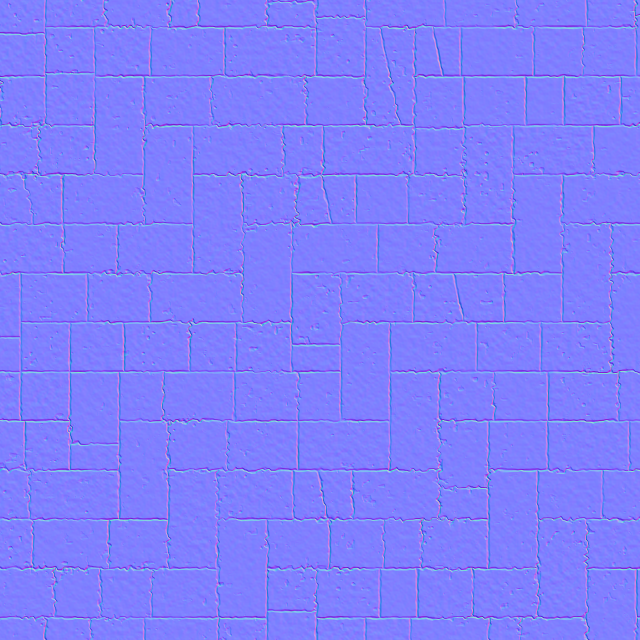
Reproduce this texture map procedurally as a WebGL 1 fragment shader.

```glsl
precision highp float;
uniform vec2 u_resolution;

#define ROWS 13.0          // courses of stone over the canvas height
#define STRIP 6.5          // cells from one upright stone to the next in a course
#define JOINT_WIDTH 0.034  // half width of a joint, in cells
#define JOINT_DEPTH 0.0019 // depth of a joint, in canvas units
#define EDGE_WOBBLE 0.09   // raggedness of worn edges, in cells
#define GRAIN_DEPTH 0.0005
#define PIT_DEPTH 0.0013
#define CRACKED 0.012      // share of stones with a slanted crack
#define SAMPLE_STEP 0.0006 // spacing of the slope samples

float hash(vec2 p) {
  return fract(sin(dot(p, vec2(127.1, 311.7))) * 43758.5453);
}

float noise(vec2 p) {
  vec2 i = floor(p), f = fract(p);
  f = f * f * (3.0 - 2.0 * f);
  return mix(mix(hash(i), hash(i + vec2(1.0, 0.0)), f.x),
             mix(hash(i + vec2(0.0, 1.0)), hash(i + vec2(1.0, 1.0)), f.x), f.y);
}

// Distance to the nearest joint; upright stones step down diagonally
// between runs of level stones of random length.
float jointDistance(vec2 p, out vec2 id) {
  float row = floor(p.y);
  float x = p.x - row;
  float strip = floor(x / STRIP);
  vec2 q = vec2(x - strip * STRIP, p.y - row);
  vec2 lo, hi;
  id = vec2(strip, row);

  if (q.x < 1.0 || q.x > STRIP - 1.0) {
    // Upper or lower half of an upright stone, sometimes cut in two
    bool upper = q.x < 1.0;
    lo = upper ? vec2(0.0) : vec2(STRIP - 1.0, -1.0);
    hi = lo + vec2(1.0, 2.0);
    if (!upper) id += vec2(1.0, -1.0);
    float cut = lo.y + mix(0.75, 1.5, hash(id + 5.3));
    if (hash(id + 9.1) < 0.3) {
      if (q.y < cut) hi.y = cut;
      else { lo.y = cut; id += 0.5; }
    }
  } else {
    // Run of three or four level stones
    float count = hash(id + 2.7) < 0.5 ? 3.0 : 4.0;
    lo = vec2(1.0, 0.0);
    hi = vec2(STRIP - 1.0, 1.0);
    vec2 run = id;
    for (int i = 1; i < 4; i++) {
      float k = float(i);
      float shift = 0.5 * (hash(run + k * 17.3) - 0.5);
      float cut = 1.0 + (STRIP - 2.0) * (k + shift) / count;
      if (k < count) {
        if (q.x > cut) { lo.x = cut; id = run + k * 0.21; }
        else hi.x = min(hi.x, cut);
      }
    }
  }

  vec2 inner = min(q - lo, hi - q);
  float d = min(inner.x, inner.y);
  if (hash(id + 31.7) < CRACKED)
    d = min(d, abs(dot(q - 0.5 * (lo + hi), vec2(0.98, -0.2))));
  return d;
}

float height(vec2 uv) {
  vec2 cell = vec2(uv.x, 1.0 - uv.y) * ROWS + vec2(0.08, 0.45);

  // Worn, crumbling edges alternate with clean cuts
  float wear = smoothstep(0.3, 0.85, noise(cell * 1.3 + 40.0));
  vec2 wobble = vec2(noise(cell * 15.0), noise(cell * 15.0 + 71.0)) - 0.5;
  vec2 id;
  float d = jointDistance(cell + wobble * EDGE_WOBBLE * (0.2 + wear), id);
  float width = JOINT_WIDTH * mix(0.7, 1.3, noise(cell * 9.0 + 13.0));
  float depth = JOINT_DEPTH * mix(0.35, 1.25, noise(cell * 3.0 + 91.0));
  float h = -depth * (1.0 - smoothstep(0.0, width, d));

  // Fine grain, stronger on some stones
  float roughness = hash(id + 63.0);
  float fine = noise(uv * 290.0 + 7.0);
  h += GRAIN_DEPTH * (noise(uv * 140.0) + 0.45 * fine) * mix(0.7, 1.2, roughness);

  // Small ragged pits, gathered in patches and along worn edges
  float pit = smoothstep(0.72, 0.92, 0.75 * noise(uv * 125.0 + 23.0) + 0.25 * fine);
  float patchy = smoothstep(0.25, 0.7, noise(cell * 2.2 + 57.0));
  float edgeChips = wear * (1.0 - smoothstep(0.05, 0.25, d));
  h -= PIT_DEPTH * pit * max(patchy * mix(0.4, 1.0, roughness), edgeChips);
  return h;
}

vec3 surfaceNormal(vec2 uv) {
  vec2 e = vec2(SAMPLE_STEP, 0.0);
  vec2 slope = vec2(height(uv + e.xy) - height(uv - e.xy),
                    height(uv + e.yx) - height(uv - e.yx)) / (2.0 * SAMPLE_STEP);
  return normalize(vec3(-slope, 1.0));
}

void main() {
  // Average four normals per pixel to smooth the thin joints
  vec3 normal = vec3(0.0);
  for (int i = 0; i < 4; i++) {
    float k = float(i);
    vec2 offset = vec2(mod(k, 2.0), floor(k / 2.0)) * 0.5 - 0.25;
    normal += 0.25 * surfaceNormal((gl_FragCoord.xy + offset) / u_resolution);
  }
  gl_FragColor = vec4(0.5 + 0.5 * normal, 1.0);
}
```
